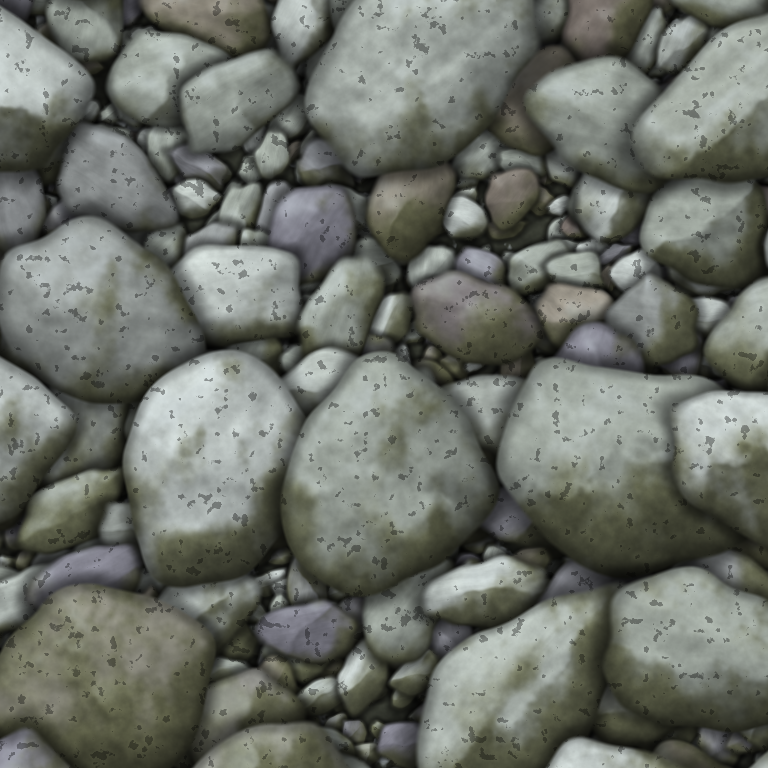
This texture is drawn by a WebGL 1 fragment shader. Its source:

```glsl
precision highp float;
uniform vec2 u_resolution;

#define SMALLEST_CELL 0.036
#define CELL_GROWTH 1.92
#define JITTER 0.5
#define BIG_DENSITY 0.8
#define EDGE_SOFT 0.003
#define SHADOW_DEPTH 0.5
#define BULGE 1.25
#define ROUGHNESS 0.5
#define MAIN_ANGLE 0.6
#define EXPOSURE 1.04

const vec3 GAP = vec3(0.19, 0.20, 0.17);
const vec3 OLIVE = vec3(0.37, 0.38, 0.27);
const vec3 BROWN = vec3(0.42, 0.37, 0.31);
const vec3 SLATE = vec3(0.46, 0.46, 0.50);
const vec3 GREY = vec3(0.57, 0.60, 0.57);
const vec3 PALE = vec3(0.70, 0.73, 0.72);
const vec3 SKY = vec3(0.80, 0.84, 0.86);

float hash(vec2 p) {
  vec3 q = fract(p.xyx * 0.1031);
  q += dot(q, q.yzx + 33.33);
  return fract((q.x + q.y) * q.z);
}

vec2 hash2(vec2 p) {
  return vec2(hash(p), hash(p + 71.7));
}

float noise(vec2 p) {
  vec2 i = floor(p), f = fract(p);
  f = f * f * (3.0 - 2.0 * f);
  return mix(mix(hash(i), hash(i + vec2(1, 0)), f.x),
             mix(hash(i + vec2(0, 1)), hash(i + vec2(1, 1)), f.x), f.y);
}

float fbm(vec2 p) {
  float sum = 0.0, amp = 0.53;
  for (int i = 0; i < 4; i++) {
    sum += amp * noise(p);
    p = mat2(1.6, 1.2, -1.2, 1.6) * p + 7.3;
    amp *= 0.5;
  }
  return sum;
}

// Rounded convex polygon: xy is the gradient, z is 1 on the outline
vec3 pebbleShape(vec2 q, vec2 id) {
  vec2 slope = vec2(0.0);
  float sum = 1e-8;
  for (int i = 0; i < 7; i++) {
    vec2 r = hash2(id + float(i) * 3.7);
    float a = (float(i) + 0.8 * r.x) * 0.8976;
    vec2 dir = vec2(cos(a), sin(a)) / mix(0.85, 1.2, r.y);
    float t = max(dot(q, dir), 0.0);
    float t7 = t * t * t * t * t * t * t;
    sum += t7 * t;
    slope += t7 * dir;
  }
  float f = pow(sum, 0.125);
  return vec3(slope / pow(f, 7.0), f);
}

vec3 stoneColor(vec2 p, vec2 q, vec2 slope, float f, vec2 id) {
  vec2 kind = hash2(id + 5.1), tilt = hash2(id + 9.4) - 0.5;
  vec2 seed = kind * 40.0;
  float blotch = fbm(p * 17.0 + seed);
  float grain = fbm(p * 85.0 + seed);
  float streak = fbm(q * vec2(1.5, 5.0) + seed);

  // Domed normal with one broken facet and a rough surface
  float facet = smoothstep(-0.08, 0.08, dot(q, normalize(tilt + 0.01)) + (blotch - 0.5) * 0.7);
  vec2 rough = vec2(blotch - fbm(p * 17.0 + seed + vec2(0.25, 0.0)),
                    blotch - fbm(p * 17.0 + seed + vec2(0.0, 0.25)));
  vec2 lean = slope * f * f * BULGE + tilt * (facet - 0.4) * 1.2 + rough * ROUGHNESS * 3.0;
  float light = dot(normalize(vec3(lean, 1.0)), normalize(vec3(-0.25, 0.6, 0.8)));

  // Dry rock tone, then wet algae on the flanks
  vec3 rock = mix(SLATE, GREY, smoothstep(0.1, 0.4, kind.x));
  rock = mix(rock, PALE, smoothstep(0.6, 0.95, kind.x));
  rock = mix(rock, BROWN, 0.6 * smoothstep(0.8, 0.9, kind.y));
  rock *= 0.82 + 0.22 * streak + 0.18 * grain;
  float wet = 1.0 - smoothstep(0.1, 1.0, p.y);
  float algae = smoothstep(0.4, 0.85, 0.3 * wet + 0.65 * (1.0 - light) + 1.1 * (blotch - 0.5) + 0.3 * kind.y);
  vec3 col = mix(rock, OLIVE * (0.8 + 0.4 * grain), algae * 0.85);

  col *= 0.48 + 0.62 * max(light, 0.0);
  float sheen = pow(max(light, 0.0), 9.0) * smoothstep(0.35, 0.7, blotch);
  col = mix(col, SKY, 0.38 * sheen);
  col *= 1.0 - 0.35 * smoothstep(0.68, 0.74, grain);
  return col * (1.0 - 0.3 * smoothstep(0.85, 1.0, f));
}

void drawStone(inout vec3 col, vec2 p, vec2 center, float cell, vec2 id) {
  vec2 r = hash2(id + 2.3);
  float radius = cell * mix(0.46, 0.66, r.x);
  float aspect = mix(0.58, 0.95, r.y);
  float angle = MAIN_ANGLE + (hash(id + 8.8) - 0.5) * 2.4;
  mat2 turn = mat2(cos(angle), -sin(angle), sin(angle), cos(angle));
  vec2 q = turn * (p - center) / (radius * vec2(1.0, aspect));
  if (dot(q, q) > 5.0) return;
  q += 0.16 * (vec2(noise(q * 2.2 + id), noise(q * 2.2 + id + 19.0)) - 0.5);

  vec3 shape = pebbleShape(q, id);
  float d = (shape.z - 1.0) * radius * aspect;
  float shadow = 1.0 - smoothstep(0.0, 0.006 + 0.13 * radius, d);
  col *= 1.0 - SHADOW_DEPTH * shadow;
  if (d < EDGE_SOFT) {
    vec2 slope = shape.xy * turn;
    float cover = 1.0 - smoothstep(-EDGE_SOFT, EDGE_SOFT, d);
    col = mix(col, stoneColor(p, q, slope, shape.z, id), cover);
  }
}

void main() {
  vec2 p = gl_FragCoord.xy / u_resolution.y;

  // Wet gravel bed with a few water glints
  vec3 col = GAP * (0.7 + 0.6 * fbm(p * 60.0));
  col = mix(col, SKY, smoothstep(0.62, 0.74, fbm(p * 34.0 + 3.0)));

  // Stones from small to large, lower ones in front
  float cell = SMALLEST_CELL;
  for (int layer = 0; layer < 4; layer++) {
    float density = layer == 3 ? BIG_DENSITY : 0.93;
    for (int j = 1; j >= -1; j--) {
      float row = floor(p.y / cell) + float(j);
      float stagger = 0.5 * mod(row, 2.0);
      for (int i = -1; i <= 1; i++) {
        vec2 slot = vec2(floor(p.x / cell - stagger) + float(i), row);
        vec2 id = slot + 37.0 * float(layer) + 60.0;
        vec2 center = slot + vec2(stagger, 0.0) + 0.5 + JITTER * (hash2(id) - 0.5);
        if (hash(id + 4.6) < density) drawStone(col, p, center * cell, cell, id);
      }
    }
    cell *= CELL_GROWTH;
  }
  gl_FragColor = vec4(col * EXPOSURE, 1.0);
}
```
